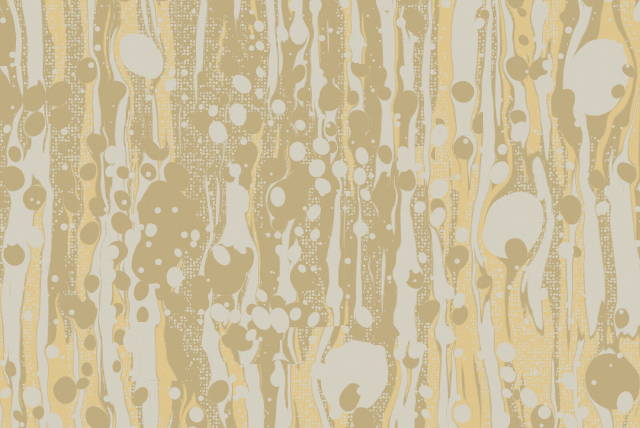
A Shadertoy shader for this texture:

```glsl
// Marbled paper: vertical tan, yellow and pale grey streaks with speckle and floating drops.
#define TAN vec3(0.748, 0.676, 0.502)
#define YELLOW vec3(0.868, 0.774, 0.553)
#define GREY vec3(0.832, 0.815, 0.757)
#define STREAK_FREQ 40.0
#define STREAK_STRETCH 2.4
#define GREY_LEVEL 0.585
#define YELLOW_LEVEL 0.515
#define SPECKLE_SIZE 0.0075
#define SPECKLE_SHARE 0.75
#define PUSH 0.75

vec4 hash4(vec2 p) {
    vec4 q = fract(p.xyxy * vec4(0.1031, 0.1030, 0.0973, 0.1099));
    q += dot(q, q.wzxy + 33.33);
    return fract((q.xxyz + q.yzzw) * q.zywx);
}

float noise(vec2 p) {
    vec2 i = floor(p), f = fract(p);
    f = f * f * (3.0 - 2.0 * f);
    float low = mix(hash4(i).x, hash4(i + vec2(1, 0)).x, f.x);
    float high = mix(hash4(i + vec2(0, 1)).x, hash4(i + vec2(1, 1)).x, f.x);
    return mix(low, high, f.y);
}

// Noise drawn out along y, with finer threads on top.
float streak(vec2 p, float freq, float seed) {
    vec2 q = p * vec2(freq, STREAK_STRETCH) + seed;
    return 0.66 * noise(q) + 0.34 * noise(q * vec2(2.3, 2.1) + 17.0);
}

float smin(float a, float b, float k) {
    float h = max(k - abs(a - b), 0.0) / k;
    return min(a, b) - 0.25 * h * h * k;
}

// Scattered ovals: x is the signed distance, yz how far they push the streaks aside.
vec3 drops(vec2 p, float size, float share, float seed) {
    vec2 g = p / size;
    vec2 home = floor(g);
    float dist = 1.0;
    vec2 push = vec2(0);
    for (int j = -1; j <= 1; j++)
    for (int i = -1; i <= 1; i++) {
        vec2 cell = home + vec2(i, j);
        vec4 h = hash4(cell + seed);
        float crowd = 2.0 * noise(cell * size * 4.0 + seed);
        if (h.z > share * crowd) continue;
        vec2 d = g - cell - 0.2 - 0.6 * h.xy;
        d.x += (h.x - 0.5) * 0.7 * d.y;
        d.y *= mix(0.72, 1.0, h.y);
        float len = length(d);
        float r = mix(0.16, 0.46, h.w);
        dist = smin(dist, len - r, 0.09);
        push += d * r * r / max(len * len, r * r) * (1.0 - smoothstep(0.3, 0.85, len));
    }
    return vec3(dist, push) * size;
}

// Fine round dots, one per cell.
float speckle(vec2 p, float size, float share, float px) {
    vec2 g = p / size;
    vec4 h = hash4(floor(g) + 61.0);
    float r = mix(0.16, 0.42, h.w);
    float d = (length(fract(g) - mix(vec2(r), vec2(1.0 - r), h.xy)) - r) * size;
    return step(h.z, share) * (1.0 - smoothstep(-px, px, d));
}

float above(float value, float level) {
    float w = clamp(fwidth(value), 0.004, 0.12);
    return smoothstep(-w, w, value - level);
}

float fill(float dist, float px) {
    return 1.0 - smoothstep(-px, px, dist);
}

void mainImage(out vec4 fragColor, in vec2 fragCoord) {
    vec2 p = fragCoord / iResolution.y;
    float px = 0.75 / iResolution.y;

    // Drops lie thickest left of the middle
    float crowd = 1.0 - smoothstep(0.75, 1.15, p.x);
    crowd *= smoothstep(0.1, 0.3, p.y) * (1.0 - smoothstep(0.75, 0.95, p.y));
    vec2 bent = p + 0.008 * vec2(noise(p * 27.0), noise(p * 27.0 + 40.0));
    vec3 pools = drops(bent, 0.19, 0.13, 5.0);
    vec3 lakes = drops(bent, 0.15, 0.06 + 0.22 * crowd, 23.0);
    vec3 ovals = drops(bent, 0.062, 0.20 + 0.42 * crowd, 71.0);
    vec3 beads = drops(p, 0.048, 0.24, 113.0);
    vec3 suns = drops(bent, 0.13, 0.08, 151.0);

    // Wavering streaks that part around the drops
    vec2 q = p - PUSH * (pools.yz + lakes.yz + ovals.yz + 0.7 * beads.yz);
    q.x += 0.035 * noise(p * vec2(7.0, 3.5)) + 0.011 * noise(p * vec2(22.0, 10.0) + 9.0);
    float greyField = streak(q, STREAK_FREQ, 3.0);
    float yellowField = streak(q, STREAK_FREQ * 0.8, 37.0);
    yellowField += 0.07 * (smoothstep(0.6, 1.2, p.x) - crowd) + 0.07 * (1.0 - smoothstep(0.1, 0.4, p.y));
    float dustField = streak(q, STREAK_FREQ * 0.5, 83.0) + 0.05 * crowd;

    vec3 col = mix(TAN, YELLOW, above(yellowField, YELLOW_LEVEL));
    col = mix(col, YELLOW, fill(suns.x, px));
    float dust = smoothstep(0.43, 0.55, dustField);
    col = mix(col, GREY, speckle(p, SPECKLE_SIZE, SPECKLE_SHARE * dust + 0.04, px));

    // Grey streaks carry a thin tan rim
    col = mix(col, TAN, above(greyField, GREY_LEVEL - 0.035));
    col = mix(col, GREY, above(greyField, GREY_LEVEL));

    // Drops, from the lowest to the topmost
    col = mix(col, GREY, fill(pools.x, px));
    col = mix(col, TAN, fill(min(lakes.x, ovals.x), px));
    col = mix(col, GREY, fill(beads.x, px));
    col = mix(col, GREY, speckle(p + 3.7, 0.02, 0.07, px));

    // Faint paper grain
    col += 0.012 * (noise(p * 330.0) - 0.5);
    fragColor = vec4(col, 1.0);
}
```
